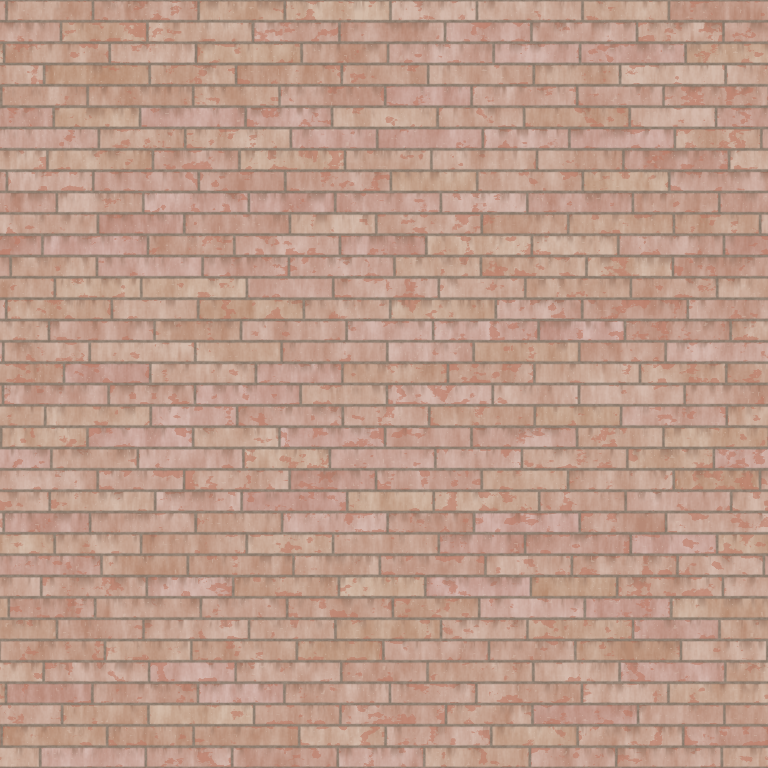
Write a WebGL 2 fragment shader that draws this texture.

```glsl
#version 300 es
precision highp float;
// Weathered wall of long, thin clay bricks in raked running bond.
// Each course alternates a long and a short brick and steps on a quarter pair;
// layered value noise adds pale bands, streaks, stains and red patches.

uniform vec2 u_resolution;
out vec4 fragColor;

const float COURSES = 36.0;        // rows of bricks
const float PAIRS = 4.0;           // long + short pairs per row
const float LONG_SHARE = 0.55;     // part of a pair taken by the long brick
const float FIRST_SHIFT = 0.455;   // pair offset of the top course
const float COURSE_STEP = 0.25;    // pair offset added by each course
const float SHIFT_JITTER = 0.08;   // uneven laying between courses
const float JOINT = 0.0031;        // mortar width
const float CORNER = 0.0011;       // brick corner radius
const float ROUGHNESS = 0.0009;    // wobble of brick edges

const vec3 CLAY_DEEP = vec3(0.715, 0.540, 0.460);
const vec3 CLAY_PALE = vec3(0.830, 0.725, 0.675);
const vec3 RED_PATCH = vec3(0.740, 0.480, 0.400);
const vec3 BROWN_STAIN = vec3(0.560, 0.425, 0.355);
const vec3 LIME_SPECK = vec3(0.850, 0.770, 0.710);
const vec3 MORTAR = vec3(0.565, 0.500, 0.445);

float hash(vec2 p) {
    return fract(sin(dot(p, vec2(127.1, 311.7))) * 43758.5453);
}

float noise(vec2 p) {
    vec2 i = floor(p), f = fract(p);
    f = f * f * (3.0 - 2.0 * f);
    return mix(mix(hash(i), hash(i + vec2(1, 0)), f.x),
               mix(hash(i + vec2(0, 1)), hash(i + vec2(1, 1)), f.x), f.y);
}

float fbm(vec2 p) {
    float sum = 0.0, amp = 0.533;
    for (int i = 0; i < 4; i++) {
        sum += amp * noise(p);
        p = p * 2.03 + 17.3;
        amp *= 0.5;
    }
    return sum;
}

float roundedBox(vec2 p, vec2 halfSize, float radius) {
    vec2 q = abs(p) - halfSize + radius;
    return length(max(q, 0.0)) + min(max(q.x, q.y), 0.0) - radius;
}

// Colour of the brick face; p is measured from its centre, depth from its edge
vec3 brickColor(vec2 p, vec2 id, float height, float depth) {
    float kind = hash(id + 3.7);
    vec2 q = p + 0.7 * vec2(hash(id), hash(id + 9.1));

    // Pale bands and fine vertical streaks
    float bands = fbm(q * vec2(52.0, 24.0));
    float streaks = fbm(q * vec2(230.0, 45.0) + 31.0);
    float grain = noise(q * 420.0);
    float tone = 0.53 + 1.1 * (bands - 0.5) + 0.5 * (streaks - 0.5)
               + 0.36 * (kind - 0.5) + 0.12 * (grain - 0.5);
    vec3 color = mix(CLAY_DEEP, CLAY_PALE, clamp(tone, 0.0, 1.0));
    color += (hash(id + 5.3) - 0.5) * vec3(0.005, -0.018, 0.024);

    // Red clay showing through, mostly at worn edges
    float edge = 1.0 - smoothstep(0.0, 0.005, depth);
    float wear = fbm(q * vec2(75.0, 95.0) + 53.0) + 0.09 * edge
               + 0.14 * (hash(id + 7.9) - 0.5);
    color = mix(color, RED_PATCH, 0.6 * smoothstep(0.66, 0.74, wear));

    // Dark runs hanging from the top edge
    float reach = smoothstep(0.35, 1.0, height);
    float runs = fbm(q * vec2(120.0, 30.0) + 71.0) + 0.22 * (hash(id + 2.3) - 0.5);
    color = mix(color, BROWN_STAIN, 0.6 * reach * smoothstep(0.46, 0.80, runs));

    // Lime specks and a soft dark rim
    float speck = smoothstep(0.87, 0.97, noise(q * 310.0 + 13.0));
    color = mix(color, LIME_SPECK, 0.35 * speck);
    return color * (1.0 - 0.07 * (1.0 - smoothstep(0.0, 0.0018, depth)));
}

void main() {
    vec2 uv = gl_FragCoord.xy / u_resolution;
    float pixel = 1.0 / min(u_resolution.x, u_resolution.y);

    // Course and position within the long + short pair
    float course = floor((1.0 - uv.y) * COURSES);
    float height = fract(uv.y * COURSES);
    float shift = FIRST_SHIFT + COURSE_STEP * course
                + SHIFT_JITTER * hash(vec2(course, 4.0));
    float along = uv.x * PAIRS - shift;
    float inPair = fract(along);
    float isShort = step(LONG_SHARE, inPair);
    vec2 id = vec2(2.0 * mod(floor(along), PAIRS) + isShort, course);

    // Brick outline
    float width = mix(LONG_SHARE, 1.0 - LONG_SHARE, isShort) / PAIRS;
    vec2 p = vec2((inPair - isShort * LONG_SHARE) / PAIRS - 0.5 * width,
                  (height - 0.5) / COURSES);
    vec2 halfSize = 0.5 * (vec2(width, 1.0 / COURSES) - JOINT);
    float wobble = ROUGHNESS * (fbm(p * 130.0 + id * 5.0) - 0.5);
    float dist = roundedBox(p, halfSize, CORNER) + wobble;

    // Mortar with sandy grain, then the brick over it
    float sand = fbm(uv * 260.0) - 0.5;
    vec3 mortar = MORTAR + 0.12 * sand;
    vec3 brick = brickColor(p, id, height, max(-dist, 0.0));
    float blend = max(0.75 * pixel, 0.0007);
    float cover = 1.0 - smoothstep(-blend, blend, dist);
    fragColor = vec4(mix(mortar, brick, cover), 1.0);
}
```
